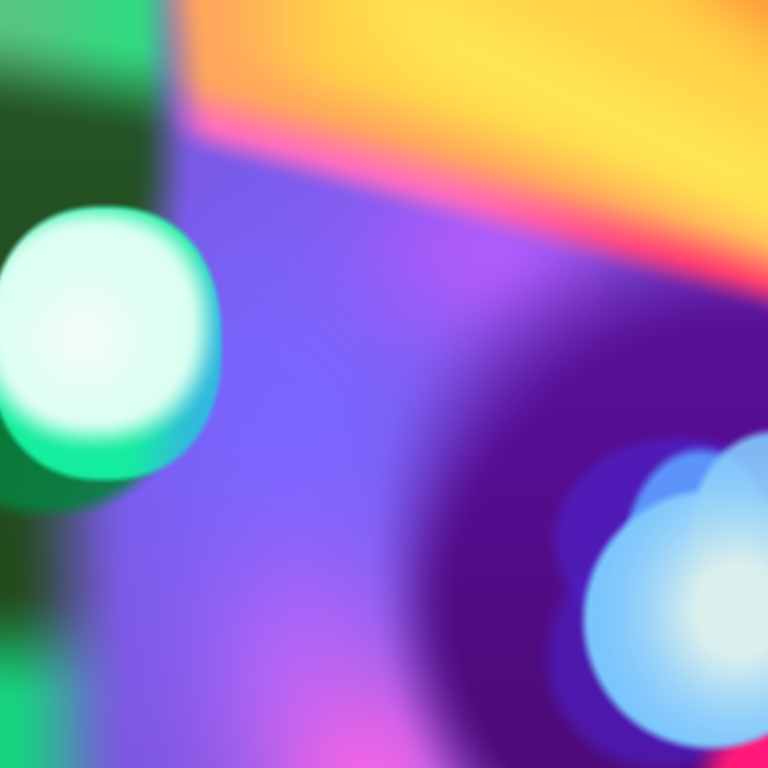
A three.js fragment shader for this background:

```glsl
// Blurred violet backdrop with a golden band, green shade and two glowing light discs.
varying vec2 vUv;

// Rounded oval coverage: 1 inside, 0 outside, with the given edge softness.
float oval(vec2 p, vec2 centre, vec2 radius, float power, float soft) {
  vec2 q = pow(abs((p - centre) / radius), vec2(power));
  float d = pow(q.x + q.y, 1.0 / power);
  return 1.0 - smoothstep(1.0 - soft, 1.0 + soft, d);
}

// Gaussian pool of light.
float glow(vec2 p, vec2 centre, vec2 radius) {
  vec2 q = (p - centre) / radius;
  return exp(-dot(q, q));
}

// Violet field with magenta glows and a deep purple disc.
vec3 violetField(vec2 p) {
  vec3 col = mix(vec3(0.48, 0.33, 0.86), vec3(0.47, 0.40, 1.0), glow(p, vec2(0.38, 0.45), vec2(0.26, 0.36)));
  col = mix(col, vec3(0.72, 0.36, 1.0), 0.85 * glow(p, vec2(0.64, 0.67), vec2(0.17, 0.13)));
  col = mix(col, vec3(0.70, 0.40, 0.98), 0.8 * glow(p, vec2(0.39, 0.14), vec2(0.14, 0.17)));
  col = mix(col, vec3(0.98, 0.40, 0.90), 0.9 * glow(p, vec2(0.48, -0.02), vec2(0.14, 0.15)));
  float d = distance(p, vec2(0.963, 0.232));
  float blur = mix(0.06, 0.11, smoothstep(0.2, 0.6, p.y));
  vec3 purple = mix(vec3(0.30, 0.04, 0.47), vec3(0.34, 0.05, 0.58), smoothstep(0.0, 0.5, p.y));
  return mix(purple, col, smoothstep(0.425 - blur, 0.425 + blur, d));
}

// Green shade along the left side, bright at the two corners.
vec3 addGreen(vec3 col, vec2 p) {
  vec3 shade = mix(vec3(0.13, 0.28, 0.09), vec3(0.14, 0.33, 0.16), p.y);
  vec3 mint = mix(vec3(0.34, 0.77, 0.50), vec3(0.20, 0.85, 0.50), smoothstep(0.0, 0.18, p.x));
  shade = mix(shade, mint, smoothstep(0.83, 0.96, p.y + 0.15 * (p.x - 0.1)));
  shade = mix(shade, vec3(0.09, 0.83, 0.50), smoothstep(0.24, 0.08, p.y));
  float reach = mix(0.09, 0.215, smoothstep(0.35, 0.78, p.y));
  float blur = mix(0.085, 0.04, smoothstep(0.3, 0.8, p.y));
  return mix(shade, col, smoothstep(reach - blur, reach + blur, p.x));
}

// Golden band with a pink lower rim, climbing to orange in the far corner.
vec3 addGold(vec3 col, vec2 p) {
  float h = p.y - 0.818 + 0.28 * (p.x - 0.25);
  vec3 rim = mix(vec3(1.0, 0.42, 0.76), vec3(1.0, 0.20, 0.43), smoothstep(0.55, 0.95, p.x));
  vec3 gold = mix(rim, vec3(1.0, 0.65, 0.36), smoothstep(0.01, 0.09, h));
  gold = mix(gold, vec3(1.0, 0.82, 0.28), smoothstep(0.06, 0.16, h) * smoothstep(0.25, 0.46, p.x));
  float ridge = (p.y - 0.975 + 0.46 * (p.x - 0.52)) / 0.08;
  gold = mix(gold, vec3(1.0, 0.91, 0.33), 0.85 * exp(-ridge * ridge) * smoothstep(0.38, 0.6, p.x));
  gold = mix(gold, vec3(1.0, 0.57, 0.22), smoothstep(0.06, 0.24, p.y - 1.0 + 0.7 * (p.x - 0.73)));
  float cover = smoothstep(-0.022, 0.028, h) * smoothstep(0.2, 0.275, p.x + 0.1 * (p.y - 0.9));
  return mix(col, gold, cover);
}

// Mint disc: green spill, coloured rim and a pale core.
vec3 addMintDisc(vec3 col, vec2 p) {
  col = mix(col, vec3(0.03, 0.50, 0.24), 0.9 * oval(p, vec2(0.06, 0.48), vec2(0.17, 0.148), 2.0, 0.1));
  vec3 disc = mix(vec3(0.08, 0.93, 0.62), vec3(0.20, 0.72, 0.88), smoothstep(0.18, 0.28, p.x - 0.25 * (p.y - 0.5)));
  disc = mix(disc, vec3(0.86, 1.0, 0.95), oval(p, vec2(0.123, 0.578), vec2(0.145, 0.146), 2.2, 0.17));
  disc = mix(disc, vec3(0.95, 0.99, 0.97), glow(p, vec2(0.11, 0.56), vec2(0.07)));
  return mix(col, disc, oval(p, vec2(0.137, 0.553), vec2(0.152, 0.178), 2.3, 0.035));
}

// Blue cluster: faint halos, three overlapping lobes and a milky core.
vec3 addBlueCluster(vec3 col, vec2 p) {
  vec3 halo = vec3(0.30, 0.13, 0.80);
  col = mix(col, halo, 0.65 * oval(p, vec2(0.885, 0.297), vec2(0.163, 0.133), 2.0, 0.08));
  col = mix(col, halo, 0.6 * oval(p, vec2(0.86, 0.145), vec2(0.147, 0.145), 2.0, 0.12));
  col = mix(col, vec3(1.0, 0.10, 0.48), oval(p, vec2(1.02, -0.02), vec2(0.10, 0.09), 2.0, 0.3));
  float middle = oval(p, vec2(0.912, 0.271), vec2(0.10, 0.143), 2.0, 0.08);
  float upper = oval(p, vec2(1.01, 0.31), vec2(0.11, 0.128), 2.0, 0.07);
  float lower = oval(p, vec2(0.925, 0.193), vec2(0.165, 0.167), 2.0, 0.05);
  col = mix(col, vec3(0.36, 0.58, 0.98), middle);
  col = mix(col, vec3(0.45, 0.76, 1.0), lower);
  col = mix(col, vec3(0.49, 0.78, 0.99), 0.9 * upper);
  float core = glow(p, vec2(0.96, 0.205), vec2(0.11, 0.12));
  return mix(col, vec3(0.86, 0.94, 0.93), min(1.0, 1.25 * core) * max(lower, upper));
}

void main() {
  vec3 col = violetField(vUv);
  col = addGreen(col, vUv);
  col = addGold(col, vUv);
  col = addMintDisc(col, vUv);
  col = addBlueCluster(col, vUv);
  gl_FragColor = vec4(col, 1.0);
}
```
